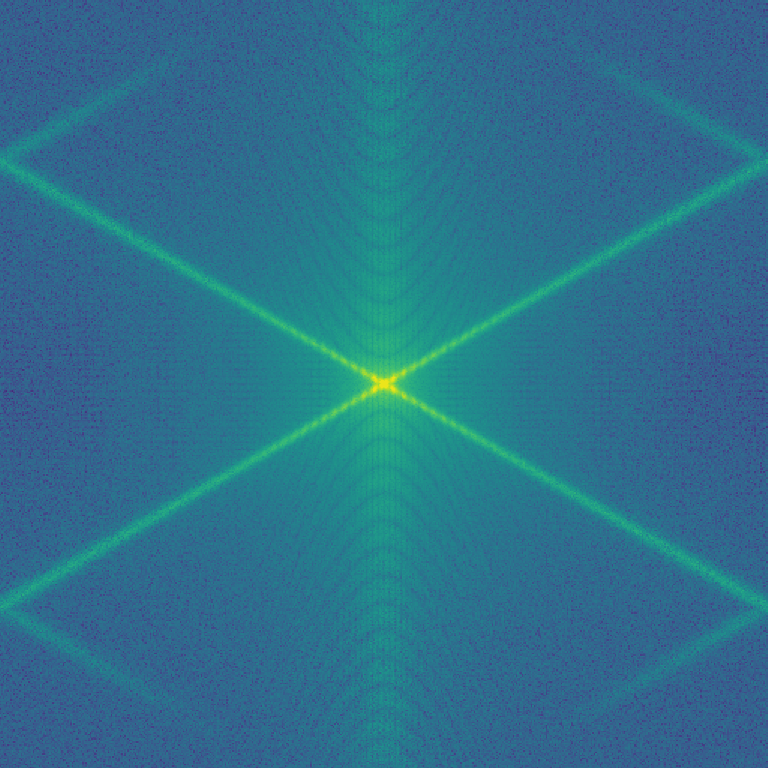
Reproduce this background procedurally as a three.js fragment shader.

```glsl
varying vec2 vUv;

const float PI = 3.14159265;
const float SLOPE = 0.58;
const float GRAIN_CELLS = 512.0;

float hash(vec2 cell) {
  vec3 v = fract(vec3(cell.xyx) * 0.1031);
  v += dot(v, v.yzx + 33.33);
  return fract((v.x + v.y) * v.z);
}

float bell(float d, float width) {
  return exp(-d * d / (width * width));
}

// Zero-mean ripple with narrow dark dips, one per unit of phase
float groove(float phase) {
  float s = sin(PI * phase);
  return 0.5 * log(s * s + 0.02) + 0.57;
}

// Logarithmic grain: mostly soft, with rare deep dark specks
float speckle(vec2 cell) {
  float h = clamp(hash(cell), 0.001, 0.985);
  return log(-log(h)) + 0.55;
}

// Purple, blue, teal, green, yellow ramp
vec3 spectrumColor(float t) {
  vec3 c0 = vec3(0.2777, 0.0054, 0.3341);
  vec3 c1 = vec3(0.1051, 1.4046, 1.3846);
  vec3 c2 = vec3(-0.3309, 0.2148, 0.0951);
  vec3 c3 = vec3(-4.6342, -5.7991, -19.3324);
  vec3 c4 = vec3(6.2283, 14.1799, 56.6906);
  vec3 c5 = vec3(4.7764, -13.7451, -65.353);
  vec3 c6 = vec3(-5.4355, 4.6459, 26.3124);
  return c0 + t * (c1 + t * (c2 + t * (c3 + t * (c4 + t * (c5 + t * c6)))));
}

// Broad central glow, upright column and dim side patches
float glow(vec2 q, float r) {
  float level = 0.29 + 0.25 * exp(-r / 0.22);
  level += 0.045 * bell(q.x, 0.13) + 0.06 * bell(q.x, 0.035);
  return level - 0.03 * bell(length(q - vec2(0.44, 0.02)), 0.09);
}

// Curved arcs, upright threads and slanted hatching above and below
float uprightRipples(vec2 q) {
  float bend = 1.6 * (sqrt(q.x * q.x + 0.002) - 0.0447);
  float arcs = groove((q.y - bend) / 0.0355) * bell(q.x, 0.11);
  float threads = groove(q.x / 0.0075) * bell(q.x, 0.055);
  float hatchBand = smoothstep(0.03, 0.09, q.x) * bell(q.x, 0.2);
  float hatch = groove((q.x - 0.35 * q.y) / 0.011) * hatchBand;
  return 0.028 * arcs + 0.026 * threads + 0.018 * hatch;
}

// Fine horizontal lines gathered into dark columns at left and right
float sideRipples(vec2 q) {
  float column = 0.5 + 0.5 * cos(2.0 * PI * (q.x - 0.086) / 0.1);
  column *= column;
  float fade = bell(q.y, 0.15) * smoothstep(0.02, 0.09, q.x);
  float rows = groove(q.y / 0.0095) * (0.35 + column);
  float mesh = groove(q.x / 0.0105) * column;
  return fade * (0.02 * rows + 0.015 * mesh - 0.012 * column);
}

// Diagonal ray through the centre and its fading reflection at the sides
float beams(vec2 q, float r) {
  float tilt = inversesqrt(1.0 + SLOPE * SLOPE);
  float d = (q.y - SLOPE * q.x) * tilt;
  float e = (q.y - SLOPE * (1.0 - q.x)) * tilt;
  float core = 0.18 * bell(d, 0.005 + 0.013 * q.x);
  float dash = 1.0 + 0.35 * cos(2.0 * PI * q.x / 0.013) * exp(-r / 0.12);
  float halo = 0.05 * exp(-abs(d) / 0.03);
  float echo = smoothstep(0.16, 0.52, q.x);
  float reflected = echo * (0.13 * bell(e, 0.012) + 0.03 * exp(-abs(e) / 0.025));
  return max(core * dash + halo, reflected);
}

void main() {
  vec2 p = vUv - 0.5;
  vec2 q = abs(p);
  float r = length(p);

  // The rays divide the plane into upright and side sectors
  float upright = smoothstep(-0.015, 0.015, q.y - SLOPE * q.x);
  float ripples = mix(sideRipples(q), uprightRipples(q), upright);

  float grain = mix(0.012, 0.036, smoothstep(0.05, 0.45, r));
  float level = glow(q, r) + ripples + beams(q, r);
  level += grain * speckle(floor(vUv * GRAIN_CELLS));

  // Bright centre, slightly wider than tall
  level += 0.22 * exp(-length(p * vec2(0.8, 1.2)) / 0.012);

  gl_FragColor = vec4(spectrumColor(clamp(level, 0.02, 0.97)), 1.0);
}
```
